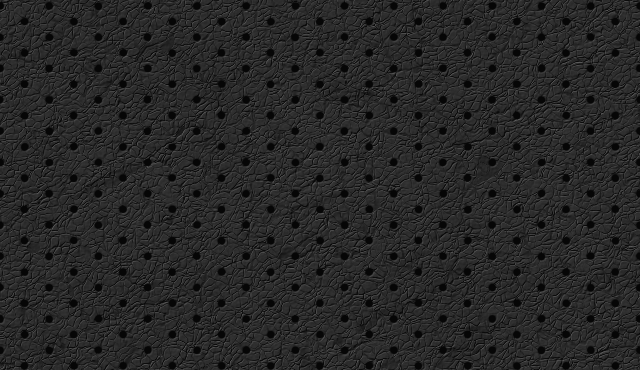
A WebGL 1 fragment shader for this texture:

```glsl
precision highp float;
// Black perforated leather: staggered round holes in a creased, pebbled grain.
uniform vec2 u_resolution;

const vec2 HOLE_CELL = vec2(0.07692, 0.0489); // 13 repeats across, two holes per cell
const vec2 FIRST_HOLE = vec2(0.0, 0.0093);    // measured from the top left
const float HOLE_RADIUS = 0.0058;
const vec2 TO_LIGHT = vec2(-0.55, 0.83);
const vec3 LEATHER = vec3(0.168, 0.168, 0.168);
const vec3 HOLE_BLACK = vec3(0.022);

vec2 hash2(vec2 c) {
  vec2 k = vec2(dot(c, vec2(127.1, 311.7)), dot(c, vec2(269.5, 183.3)));
  return fract(sin(k) * 43758.5);
}

float cornerSlope(vec2 corner, vec2 offset) {
  return dot(hash2(corner) * 2.0 - 1.0, offset);
}

float gradientNoise(vec2 p) {
  vec2 i = floor(p), f = fract(p);
  vec2 u = f * f * f * (f * (f * 6.0 - 15.0) + 10.0);
  vec2 e = vec2(1.0, 0.0);
  float low = mix(cornerSlope(i, f), cornerSlope(i + e, f - e), u.x);
  float high = mix(cornerSlope(i + e.yx, f - e.yx), cornerSlope(i + 1.0, f - 1.0), u.x);
  return mix(low, high, u.y);
}

vec2 rotate(vec2 p, float angle) {
  float c = cos(angle), s = sin(angle);
  return vec2(c * p.x + s * p.y, c * p.y - s * p.x);
}

// Gap between the two nearest cell centres: zero along cell borders.
float cellBorder(vec2 p) {
  vec2 i = floor(p), f = fract(p);
  float nearest = 8.0, second = 8.0;
  for (int y = -1; y <= 1; y++) {
    for (int x = -1; x <= 1; x++) {
      vec2 g = vec2(float(x), float(y));
      float d = length(g + hash2(i + g) - f);
      second = min(second, max(nearest, d));
      nearest = min(nearest, d);
    }
  }
  return second - nearest;
}

float groove(float dist, float width) {
  return 1.0 - smoothstep(0.0, width, dist);
}

// Long wrinkles that fade in and out along one direction.
float wrinkles(vec2 p, float angle, vec2 scale, float width) {
  vec2 q = rotate(p, angle) * scale;
  float presence = smoothstep(-0.1, 0.25, gradientNoise(q * 0.6 + 31.7));
  return presence * groove(abs(gradientNoise(q)), width);
}

// Depth of all creases, 0 on flat leather.
float creaseDepth(vec2 p) {
  vec2 warp = vec2(gradientNoise(p * 34.0), gradientNoise(p * 34.0 + 57.3));
  vec2 ripple = vec2(gradientNoise(p * 110.0 + 5.1), gradientNoise(p * 110.0 + 83.9));
  vec2 q = p + 0.011 * warp + 0.0035 * ripple;
  float strength = 0.65 + 1.1 * gradientNoise(p * 40.0 + 11.0);
  float pebbles = strength * groove(cellBorder(rotate(q, 0.5) * vec2(80.0, 102.0)), 0.27);
  float folds = 0.7 * groove(cellBorder(rotate(q, 0.45) * vec2(25.0, 42.0)), 0.10);
  float lines = wrinkles(q, 0.42, vec2(9.0, 30.0), 0.055)
              + 0.7 * wrinkles(q + 4.3, -0.65, vec2(12.0, 34.0), 0.05);
  float grain = 0.34 * gradientNoise(p * 215.0) + 0.30 * gradientNoise(p * 120.0 + 47.0);
  return max(pebbles, folds) + 0.6 * lines + grain;
}

// Offset from the nearest hole centre in the staggered lattice.
vec2 nearestHole(vec2 p) {
  vec2 best = vec2(1.0);
  for (int k = 0; k < 2; k++) {
    vec2 g = p / HOLE_CELL + 0.5 * float(k);
    vec2 id = floor(g + 0.5);
    vec2 jitter = (hash2(id + 19.0 * float(k)) - 0.5) * 0.0006;
    vec2 d = (g - id) * HOLE_CELL + jitter;
    if (dot(d, d) < dot(best, best)) best = d;
  }
  return best;
}

void main() {
  float pixel = 1.0 / u_resolution.x;
  vec2 p = gl_FragCoord.xy * pixel;
  float top = u_resolution.y * pixel;

  // Leather surface lit from the upper left
  float depth = creaseDepth(p);
  float slope = creaseDepth(p + 0.0015 * TO_LIGHT) - depth;
  float mottle = 0.08 * gradientNoise(p * 5.0) + 0.10 * gradientNoise(p * 19.0 + 8.0);
  float light = 1.06 + mottle + 0.82 * clamp(slope, -0.7, 1.2) - 0.30 * clamp(depth, -0.3, 1.4);
  vec3 color = LEATHER * max(light, 0.25);

  // Punched holes: soft shaded lip, lit on the side away from the light
  vec2 fromHole = nearestHole(vec2(p.x, p.y - top + FIRST_HOLE.y));
  float edge = length(fromHole) - HOLE_RADIUS + 0.0009 * gradientNoise(p * 120.0);
  float facing = dot(fromHole, -TO_LIGHT) / max(length(fromHole), 0.0001);
  float lip = 1.0 - smoothstep(0.0, 0.0026, abs(edge - 0.0012));
  color *= 1.0 - 0.25 * groove(edge, 0.003);
  color += 0.09 * lip * smoothstep(0.2, 1.0, facing);
  float blur = max(0.0012, 0.75 * pixel);
  color = mix(HOLE_BLACK, color, smoothstep(-blur, blur, edge));

  gl_FragColor = vec4(color, 1.0);
}
```
